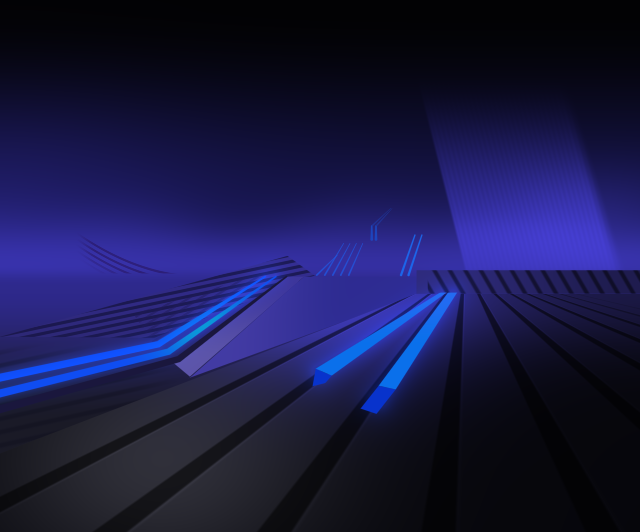
Give the GLSL for this background, as a Shadertoy shader.

```glsl
float aa;

float cover(float d) { return smoothstep(aa, -aa, d); }

// Half plane to the right of a -> b, with y pointing down
float side(vec2 p, vec2 a, vec2 b) {
    vec2 e = b - a, q = p - a;
    return cover((e.y * q.x - e.x * q.y) / length(e));
}

float quad(vec2 p, vec2 a, vec2 b, vec2 c, vec2 d) {
    return side(p, a, b) * side(p, b, c) * side(p, c, d) * side(p, d, a);
}

// Distance to a segment whose half width goes from wa to wb
float taper(vec2 p, vec2 a, vec2 b, float wa, float wb) {
    float t = clamp(dot(p - a, b - a) / dot(b - a, b - a), 0., 1.);
    return length(p - mix(a, b, t)) - mix(wa, wb, t);
}

float blob(vec2 p, vec2 center, vec2 size) {
    vec2 q = (p - center) / size;
    return exp(-dot(q, q));
}

float stripes(float s, float duty) {
    return smoothstep(duty + .1, duty - .1, abs(fract(s) - .5));
}

vec3 sky(vec2 p) {
    vec3 col = mix(vec3(.008, .008, .015), vec3(.085, .08, .29), smoothstep(2., 42., p.y));
    float drift = sin(p.x * .09 + .8) + .5 * sin(p.x * .17 + p.y * .08);
    col += vec3(.12, .105, .34) * blob(p, vec2(p.x, 50), vec2(1, 8.5 + drift));
    col += vec3(.035, .03, .11) * blob(p, vec2(0, 32), vec2(38, 18));
    // Ribbed translucent tower
    float left = p.x - 80. - .25 * (p.y - 22.);
    float right = 107.8 + .3 * (p.y - 23.4) - p.x;
    float tower = smoothstep(-.2, .5, left) * smoothstep(-1.5, 1.5, right) * smoothstep(14., 38., p.y);
    tower *= (.93 + .07 * sin(left * 7.)) * (1. - .6 * smoothstep(42., 51., p.y));
    return col + vec3(.085, .075, .25) * tower + vec3(.05, .045, .14) * blob(p, vec2(112, 40), vec2(18, 9));
}

vec3 terraces(vec2 p, vec3 col) {
    vec3 ground = mix(vec3(.18, .16, .55), vec3(.1, .1, .15), smoothstep(53., 80., p.y));
    col = mix(col, ground, smoothstep(50., 54., p.y));
    // Curved slats
    float bend = clamp((38. - p.x) / 24., 0., 1.);
    float arc = p.y - 51.5 + 8.5 * bend * bend;
    float slats = smoothstep(-.1, .3, arc) * cover(p.y - 51.4) * smoothstep(14., 18., p.x);
    col = mix(col, vec3(.15, .07, .35), .55 * slats * stripes(arc * .9, .2) * smoothstep(6., 2., arc));
    // Hatched mound, rails and steps
    float mound = quad(p, vec2(0, 63.3), vec2(53.9, 48.1), vec2(59, 51.8), vec2(29, 63.5));
    col = mix(col, vec3(.2, .17, .5), .5 * mound);
    col = mix(col, vec3(.08, .075, .25), .75 * mound * stripes((p.y + .21 * p.x) * .8, .24));
    float rails = quad(p, vec2(25, 59), vec2(47, 52), vec2(50, 52), vec2(29, 65));
    col = mix(col, vec3(.12, .1, .34), .5 * rails * stripes((p.y + .62 * p.x) * .75, .18));
    float steps = smoothstep(64., 69., p.y) * smoothstep(36., 22., p.x);
    return mix(col, vec3(.055, .055, .11), .4 * steps * stripes((p.y + .22 * p.x) * .4, .17));
}

vec3 roadway(vec2 p) {
    vec3 col = vec3(.025, .025, .045);
    col += vec3(.15, .14, .5) * blob(p, vec2(60, 56), vec2(29, 17));
    col += vec3(.16, .16, .175) * blob(p, vec2(30, 87), vec2(32, 23));
    col += vec3(.08, .07, .22) * blob(p, vec2(p.x, 54), vec2(1, 11));
    // Grooves converge at a vanishing point
    float depth = max(p.y - 50.3, .5);
    float u = (p.x - 87.2) / depth;
    float lane = (fract((u + .1) / .62 + .5) - .5) * .62;
    float soft = aa * sqrt(1. + u * u) / depth + .005;
    float fade = smoothstep(5., 2.5, u);
    col *= 1. - .55 * fade * smoothstep(.065 + soft, .065 - soft, abs(lane));
    return col * (1. + .2 * fade * smoothstep(.012 + soft, 0., abs(lane - .07)));
}

void mainImage(out vec4 fragColor, in vec2 fragCoord) {
    vec2 uv = fragCoord / iResolution.xy;
    vec2 p = vec2(uv.x, 1. - uv.y) * vec2(120, 100);
    aa = 70. / iResolution.y;
    vec3 col = terraces(p, sky(p));

    // Raised panel, sloping face and road
    float panel = quad(p, vec2(57, 52), vec2(78.1, 52), vec2(78.1, 55.4), vec2(35.6, 71));
    col = mix(col, mix(vec3(.26, .23, .64), vec3(.18, .17, .57), smoothstep(42., 66., p.x)), panel);
    float face = quad(p, vec2(53.9, 52), vec2(57, 52), vec2(35.6, 70.8), vec2(32.5, 68.2));
    col = mix(col, mix(vec3(.24, .21, .6), vec3(.36, .33, .66), smoothstep(53., 68., p.y)), face);
    col = mix(col, roadway(p), side(p, vec2(0, 85.2), vec2(78.1, 55.2)) * cover(55.2 - p.y));

    // Slatted ledge
    float ledge = cover(78.1 - p.x) * cover(50.8 - p.y) * cover(p.y - 55.2);
    vec3 ledgeColor = mix(vec3(.18, .165, .48), vec3(.12, .11, .31), smoothstep(80., 118., p.x));
    float slat = stripes((p.x - .58 * (p.y - 50.8) - 80.) / 2.9, .15) * cover(80.2 - p.x);
    col = mix(col, ledgeColor * (1. - .5 * slat), ledge);

    // Two bent light strips, then a dark channel
    for (int i = 0; i < 3; i++) {
        float k = float(i);
        vec2 knee = vec2(29.7 + 1.9 * k, 64.7 + 1.4 * k);
        float d = min(taper(p, vec2(-1, 71.2 + 3. * k), knee, .75, .6),
                      taper(p, knee, vec2(49.7 + 2. * k, 52), .6, .15));
        float cyan = blob(p, vec2(38, 61), vec2(9, 8)) * (.4 + .6 * k);
        vec3 strip = i == 2 ? vec3(.1, .09, .24) : mix(vec3(.06, .3, .95), vec3(.04, .6, .85), cyan);
        if (i < 2) col += vec3(.01, .06, .2) * exp(-max(d, 0.) * .9);
        col = mix(col, strip, cover(d));
    }

    // Far thin lights
    for (int i = 0; i < 5; i++) {
        float k = float(i);
        float d = taper(p, vec2(63.2 + 1.2 * k, 48. - 2.2 * min(k, 1.)), vec2(59.4 + 1.5 * k, 51.7), .06, .16);
        col = mix(col, vec3(.12, .35, .9), .75 * cover(d));
        if (i > 1) continue;
        float tall = taper(p, vec2(77.8 + 1.3 * k, 44.2), vec2(75.2 + 1.4 * k, 51.7), .12, .22);
        vec2 corner = vec2(69.7 + .8 * k, 42.5);
        float hook = taper(p, corner, corner + vec2(0, 2.5), .15, .25);
        float tip = taper(p, corner, vec2(73.2 + .3 * k, 39.2), .15, .02);
        col = mix(col, vec3(.1, .42, .95), .9 * cover(tall));
        col = mix(col, vec3(.1, .3, .8), max(.8 * cover(hook), .4 * cover(tip)));
    }

    // Solid beams with shaded ends
    float glow = min(taper(p, vec2(83, 55), vec2(60, 70), .3, 1.5), taper(p, vec2(85, 55), vec2(71, 75), .5, 1.8));
    col += vec3(.01, .05, .22) * exp(-max(glow, 0.) * .6);
    vec2 a = vec2(59.2, 69.3), b = vec2(62.2, 70.6), c = vec2(71, 72.5), d = vec2(74.2, 73.2);
    float beams = max(quad(p, vec2(82.5, 55), vec2(83.7, 55), b, a), quad(p, vec2(84, 55), vec2(85.7, 55), d, c));
    float ends = max(quad(p, a, b, vec2(61, 72), vec2(58.6, 72.6)), quad(p, c, d, vec2(70.6, 77.8), vec2(67.6, 76.8)));
    col = mix(col, vec3(.03, .2, .8), ends);
    col = mix(col, mix(vec3(.14, .42, .95), vec3(.04, .44, .92), smoothstep(55., 65., p.y)), beams);
    fragColor = vec4(col, 1);
}
```
